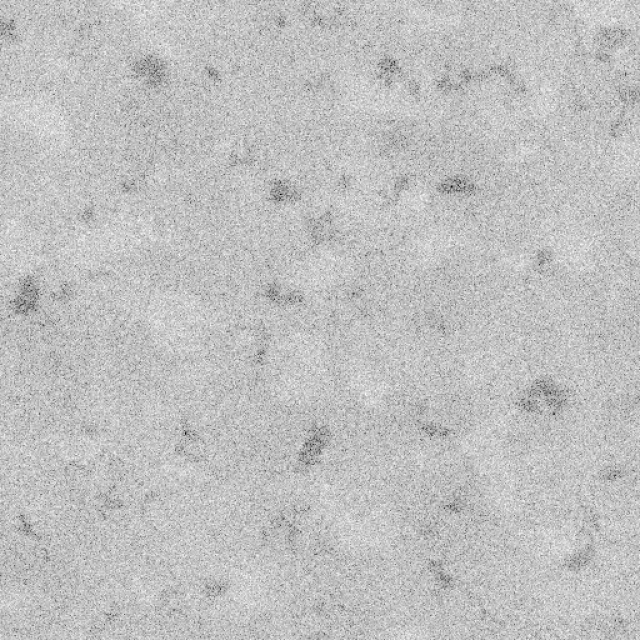
This texture is drawn by a Shadertoy shader. Its source:

```glsl
const float GRAIN_CELLS = 512.0;      // grains across the canvas
const float GRAIN_STRENGTH = 0.95;
const float BASE_GREY = 0.755;
const float CONTRAST = 0.075;
const float SPECK_START = -0.3;       // grain level where dark specks deepen
const float SPECK_DEPTH = 0.032;
const float WARP_SCALE = 9.0;
const float WARP_AMOUNT = 0.022;
const float CLOUD_SCALE = 5.0;
const float CLOUD_STRENGTH = 0.7;
const float LIGHT_STRENGTH = 0.55;
const float DARK_STRENGTH = 1.35;
const float CRACK_STRENGTH = 0.85;
const vec2 LIGHT_SCALE = vec2(7.0, 9.0);
const vec2 DARK_SCALE = vec2(11.0, 12.0);
const float CRACK_SCALE = 8.0;
const float CRACK_WIDTH = 0.075;

// Integer hash: four independent values in 0..1 per cell
uint scramble(uint x) {
    x ^= x >> 16;
    x *= 0x7feb352du;
    x ^= x >> 15;
    x *= 0x846ca68bu;
    return x ^ (x >> 16);
}

vec4 hash4(vec2 cell) {
    uvec2 c = uvec2(ivec2(cell) + 4096);
    uint a = scramble(c.x + scramble(c.y));
    uint b = scramble(a + 71u);
    return vec4(a & 65535u, a >> 16, b & 65535u, b >> 16) / 65535.0;
}

// Gradient noise, roughly -1..1
float cornerSlope(vec2 cell, vec2 offset) {
    float angle = 6.28318 * hash4(cell).x;
    return dot(vec2(cos(angle), sin(angle)), offset);
}

float gradientNoise(vec2 p) {
    vec2 i = floor(p), f = p - i;
    vec2 w = f * f * f * (f * (f * 6.0 - 15.0) + 10.0);
    vec2 e = vec2(1.0, 0.0);
    float low = mix(cornerSlope(i, f), cornerSlope(i + e, f - e), w.x);
    float high = mix(cornerSlope(i + e.yx, f - e.yx), cornerSlope(i + 1.0, f - 1.0), w.x);
    return 1.4 * mix(low, high, w.y);
}

float fbm(vec2 p) {
    float sum = 0.0, amplitude = 0.5;
    for (int octave = 0; octave < 4; octave++) {
        sum += amplitude * gradientNoise(p);
        p = mat2(1.6, 1.2, -1.2, 1.6) * p + 17.3;
        amplitude *= 0.5;
    }
    return sum;
}

// Bell-shaped random level per grain, blended between grain centres
float grainLevel(vec2 cell) {
    return 1.732 * (dot(hash4(cell), vec4(1.0)) - 2.0);
}

float grain(vec2 uv) {
    vec2 p = uv * GRAIN_CELLS - 0.5;
    vec2 i = floor(p), w = smoothstep(0.0, 1.0, p - i);
    vec2 e = vec2(1.0, 0.0);
    return mix(mix(grainLevel(i), grainLevel(i + e), w.x),
               mix(grainLevel(i + e.yx), grainLevel(i + 1.0), w.x), w.y);
}

// Soft clouds, pale patches, dark clumps and broken cracks
float mottle(vec2 uv) {
    vec2 warp = vec2(fbm(uv * WARP_SCALE + 3.1), fbm(uv * WARP_SCALE + 41.7));
    vec2 p = uv + WARP_AMOUNT * warp;
    float clouds = fbm(p * CLOUD_SCALE + 60.0);
    float light = smoothstep(0.08, 0.32, fbm(p * LIGHT_SCALE + 90.0));
    float dark = smoothstep(0.22, 0.46, fbm(p * DARK_SCALE + 130.0));
    float ridge = abs(fbm(p * CRACK_SCALE + 170.0));
    float crackMask = smoothstep(0.14, 0.42, gradientNoise(uv * 9.0 + 210.0));
    float crack = (1.0 - smoothstep(0.0, CRACK_WIDTH, ridge)) * crackMask;
    return CLOUD_STRENGTH * clouds + LIGHT_STRENGTH * light
         - DARK_STRENGTH * dark - CRACK_STRENGTH * crack;
}

void mainImage(out vec4 fragColor, in vec2 fragCoord) {
    vec2 uv = fragCoord / iResolution.y;
    float level = GRAIN_STRENGTH * grain(uv) + mottle(uv);

    // Darker grains fall off faster than light ones
    float tail = min(level - SPECK_START, 0.0);
    float grey = BASE_GREY + CONTRAST * level - SPECK_DEPTH * tail * tail;
    fragColor = vec4(vec3(clamp(grey, 0.0, 1.0)), 1.0);
}
```
